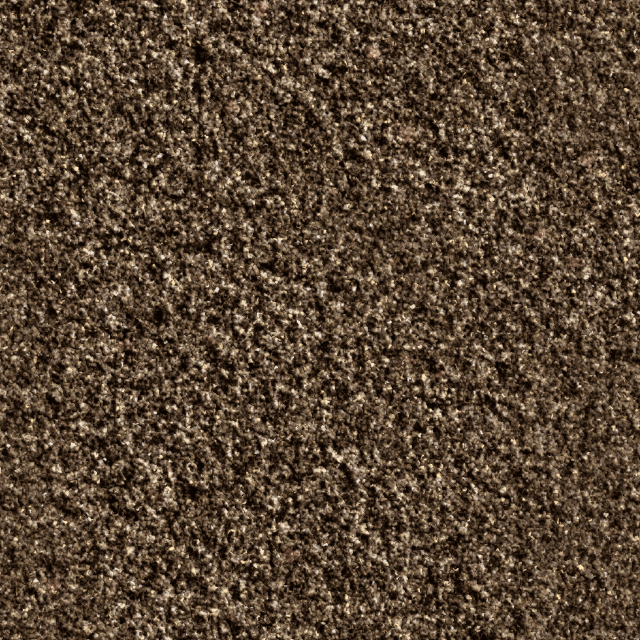
Write a WebGL 1 fragment shader that draws this texture.

```glsl
precision highp float;
uniform vec2 u_resolution;

const vec2 LIGHT = vec2(0.8, 0.6);

float hash1(vec2 p) {
  vec3 q = fract(p.xyx * 0.1031);
  q += dot(q, q.yzx + 33.33);
  return fract((q.x + q.y) * q.z);
}

vec2 hash2(vec2 p) {
  vec3 q = fract(p.xyx * vec3(0.1031, 0.1030, 0.0973));
  q += dot(q, q.yzx + 33.33);
  return fract((q.xx + q.yz) * q.zy);
}

// Smooth noise centred on zero
float noise(vec2 p) {
  vec2 i = floor(p), f = fract(p);
  vec2 w = f * f * (3.0 - 2.0 * f);
  float low = mix(hash1(i), hash1(i + vec2(1, 0)), w.x);
  float high = mix(hash1(i + vec2(0, 1)), hash1(i + vec2(1, 1)), w.x);
  return mix(low, high, w.y) - 0.5;
}

vec2 warp(vec2 p) {
  return vec2(noise(p), noise(p + 53.0));
}

// Crumb relief
float relief(vec2 p) {
  mat2 turn = mat2(0.8, 0.6, -0.6, 0.8);
  float h = 0.8 * noise(p * 46.0);
  p = turn * p;
  h += 0.75 * noise(p * 90.0 + 19.0);
  return h + 0.5 * noise(turn * p * 165.0 + 247.0);
}

// Nearest scattered site: offset from it in xy, its cell in zw
vec4 nearestSite(vec2 p) {
  vec2 cell = floor(p);
  vec4 best = vec4(9.0);
  for (int y = -1; y <= 1; y++) {
    for (int x = -1; x <= 1; x++) {
      vec2 id = cell + vec2(x, y);
      vec2 offset = p - id - hash2(id);
      if (dot(offset, offset) < dot(best.xy, best.xy)) best = vec4(offset, id);
    }
  }
  return best;
}

// Tone is in standard deviations around the middle brown
vec3 soilColor(float tone) {
  vec3 c = mix(vec3(0.03, 0.01, 0.0), vec3(0.10, 0.05, 0.02), smoothstep(-2.3, -1.34, tone));
  c = mix(c, vec3(0.21, 0.15, 0.09), clamp((tone + 1.34) / 0.77, 0.0, 1.0));
  c = mix(c, vec3(0.33, 0.25, 0.18), clamp((tone + 0.57) / 0.60, 0.0, 1.0));
  c = mix(c, vec3(0.45, 0.36, 0.28), clamp((tone - 0.03) / 0.60, 0.0, 1.0));
  c = mix(c, vec3(0.59, 0.51, 0.41), clamp((tone - 0.63) / 0.68, 0.0, 1.0));
  c = mix(c, vec3(0.78, 0.70, 0.60), clamp((tone - 1.31) / 0.74, 0.0, 1.0));
  return mix(c, vec3(0.95, 0.89, 0.79), clamp((tone - 2.05) / 0.9, 0.0, 1.0));
}

vec3 soil(vec2 p) {
  // Lit slopes and dark hollows, softer in calm patches
  float height = relief(p);
  float slope = height - relief(p + LIGHT * 0.005);
  float calm = smoothstep(0.0, 0.3, noise(p * 3.2 + 5.0));
  vec4 clump = nearestSite((p + 0.012 * warp(p * 80.0)) * 52.0);
  float tone = 2.1 * slope + 1.1 * height;
  tone += 1.6 * (0.43 - length(clump.xy)) + 0.6 * dot(clump.xy, LIGHT);
  tone *= mix(1.05, 0.75, calm);

  // Ragged sand grains over fine grit
  vec4 grain = nearestSite((p + 0.005 * warp(p * 260.0)) * 185.0);
  float grainSeed = hash1(grain.zw + 71.0);
  float grit = 1.3 * (grainSeed - 0.5) + 1.2 * dot(grain.xy, LIGHT);
  grit += 1.1 * (0.43 - length(grain.xy));
  grit += 2.0 * noise(p * 215.0 + 31.0) + 1.6 * noise(p.yx * 340.0 + 87.0);
  tone += grit * mix(1.05, 0.9, calm);

  // Few glinting specks
  float glint = smoothstep(0.94, 0.97, grainSeed) * smoothstep(0.6, 0.3, length(grain.xy));
  tone += 1.2 * glint;

  // Rare pale pebbles with ragged outlines
  vec4 stone = nearestSite(p * 22.0);
  float stoneSeed = hash1(stone.zw + 23.0);
  float ragged = length(stone.xy) + 0.25 * noise(p * 120.0);
  float radius = mix(0.12, 0.28, hash1(stone.zw + 41.0));
  float pebble = smoothstep(radius + 0.04, radius - 0.04, ragged) * step(0.96, stoneSeed);
  tone = mix(tone, tone * 0.65 + 0.7 + 1.2 * dot(stone.xy, LIGHT), pebble);

  // Slight mineral tints
  float warmth = hash1(grain.zw + 137.0) - 0.4;
  vec3 tint = 1.0 + vec3(0.05, 0.0, -0.14) * warmth * (1.0 + glint);
  tint = mix(tint, vec3(1.05, 0.98, 0.96), pebble);
  return soilColor(tone - 0.03) * tint;
}

void main() {
  // Four samples per pixel smooth the grain edges
  vec3 color = vec3(0.0);
  for (int y = 0; y < 2; y++) {
    for (int x = 0; x < 2; x++) {
      vec2 shift = (vec2(x, y) - 0.5) * 0.5;
      color += soil((gl_FragCoord.xy + shift) / u_resolution.y);
    }
  }
  gl_FragColor = vec4(color * 0.25, 1.0);
}
```
